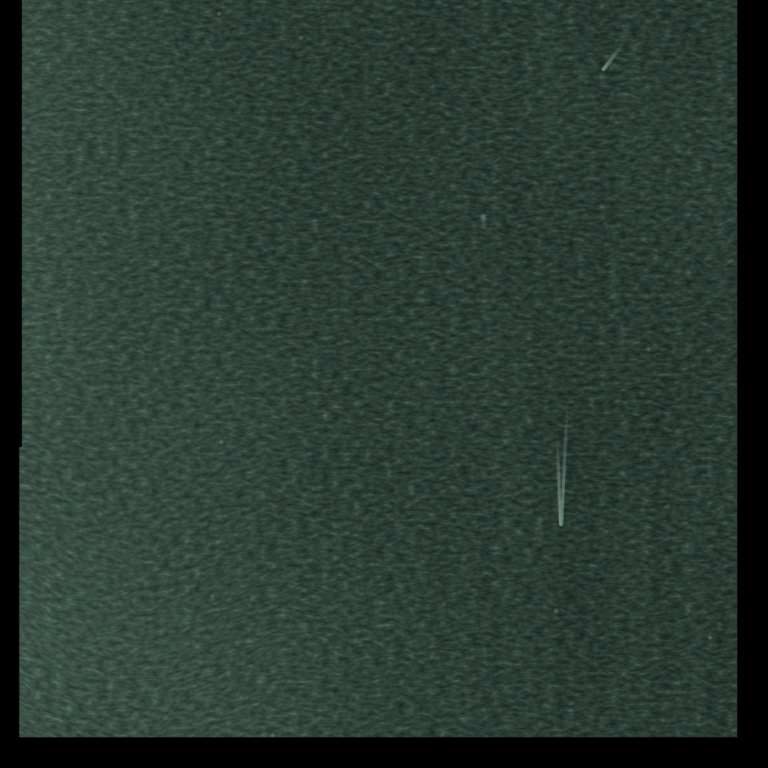
Give the GLSL for this texture, as a Shadertoy shader.

```glsl
// A worn dark green leatherette board on a black ground. Stretched gradient
// noise forms the fine horizontal grain over a broad fall of light, with
// soft vertical streaks, a few pale scratches and scattered specks.

const vec3 DARK_GREEN = vec3(0.130, 0.192, 0.164);
const vec3 LIGHT_GREEN = vec3(0.262, 0.358, 0.306);
const vec3 SCRATCH_COLOR = vec3(0.50, 0.62, 0.58);
const vec3 SPECK_COLOR = vec3(0.48, 0.43, 0.32);

const vec2 BOARD_MIN = vec2(0.0250, 0.040);
const float BOARD_RIGHT = 0.960;
const float EDGE_STEP_Y = 0.418;      // the left edge shifts above this height
const float EDGE_STEP_WIDTH = 0.0035;

const vec2 GRAIN_SCALE = vec2(72.0, 165.0);
const vec2 FINE_SCALE = vec2(150.0, 290.0);
const float GRAIN_STRENGTH = 0.62;
const float FINE_STRENGTH = 0.38;
const float CREST_STRENGTH = 0.90;
const float GRAIN_SLANT = 0.38;       // tilt of the grain at the lower left
const float LIT_SHADE = 0.68;
const float SHADED_SHADE = 0.25;
const float SPECK_GRID = 16.0;
const float SPECK_CHANCE = 0.035;

// Integer hash giving two values from 0 to 1
vec2 hash2(vec2 cell) {
    uvec2 q = uvec2(ivec2(cell) + 4096);
    uint h = q.x * 73857u + q.y * 19349u;
    h = (h ^ (h >> 15)) * 739391u;
    h = (h ^ (h >> 13)) * 668265u;
    h ^= h >> 16;
    return vec2(h & 65535u, h >> 16) / 65535.0;
}

vec2 gradient(vec2 cell) {
    float angle = 6.2832 * hash2(cell).x;
    return vec2(cos(angle), sin(angle));
}

float gradientNoise(vec2 p) {
    vec2 i = floor(p), f = fract(p);
    vec2 u = f * f * f * (f * (f * 6.0 - 15.0) + 10.0);
    vec2 e = vec2(1.0, 0.0);
    float low = mix(dot(gradient(i), f), dot(gradient(i + e), f - e), u.x);
    float high = mix(dot(gradient(i + e.yx), f - e.yx),
                     dot(gradient(i + e.xx), f - e.xx), u.x);
    return mix(low, high, u.y);
}

// Broad light: bright at the left and below, dim at the upper right
float broadShade(vec2 p) {
    float fall = smoothstep(-0.10, 0.72, p.x + 0.35 * (p.y - 0.5));
    float shade = mix(LIT_SHADE, SHADED_SHADE, fall);
    shade += 0.16 * exp(-9.0 * p.x);
    shade += 0.12 * gradientNoise(p * 4.0 + 7.0);
    float streaks = gradientNoise(p * vec2(24.0, 1.6) + 31.0);
    return shade + 0.17 * streaks * smoothstep(0.4, 0.65, p.x);
}

// Fine wavy grain with bright crests
float grain(vec2 p) {
    float slanted = (1.0 - smoothstep(0.0, 0.38, p.x)) * (1.0 - smoothstep(0.1, 0.6, p.y));
    vec2 q = p;
    q.y += GRAIN_SLANT * slanted * p.x + 0.004 * gradientNoise(p * 34.0);
    float coarse = gradientNoise(q * GRAIN_SCALE);
    float fine = gradientNoise(q * FINE_SCALE + 57.0);
    float crest = max(coarse + 0.4 * fine - 0.15, 0.0);
    return GRAIN_STRENGTH * coarse + FINE_STRENGTH * fine
         + CREST_STRENGTH * crest * crest - 0.02;
}

// Scratch that is strongest at its tip and fades toward its tail
float scratch(vec2 p, vec2 tip, vec2 tail, float width) {
    vec2 axis = tail - tip;
    float t = clamp(dot(p - tip, axis) / dot(axis, axis), 0.0, 1.0);
    float d = length(p - tip - axis * t);
    return (1.0 - t) * (1.0 - smoothstep(0.2 * width, width, d));
}

float specks(vec2 p) {
    vec2 cell = floor(p * SPECK_GRID);
    vec2 place = 0.2 + 0.6 * hash2(cell + 200.0);
    float d = length(fract(p * SPECK_GRID) - place) / SPECK_GRID;
    return step(hash2(cell + 500.0).y, SPECK_CHANCE) * (1.0 - smoothstep(0.001, 0.004, d));
}

void mainImage(out vec4 fragColor, in vec2 fragCoord) {
    vec2 p = fragCoord / iResolution.xy;
    float pixel = 1.0 / iResolution.y;

    // Board surface
    float shade = broadShade(p) + grain(p);
    vec3 color = mix(DARK_GREEN, LIGHT_GREEN, clamp(shade, -0.35, 1.5));
    color += vec3(0.012, 0.0, -0.012) * gradientNoise(p * 45.0 + 83.0);

    // Wear: a forked scratch, two short nicks and specks
    float wear = 0.85 * scratch(p, vec2(0.730, 0.317), vec2(0.725, 0.440), 0.0035);
    wear = max(wear, 0.75 * scratch(p, vec2(0.731, 0.317), vec2(0.739, 0.480), 0.0035));
    wear = max(wear, 0.80 * scratch(p, vec2(0.786, 0.910), vec2(0.812, 0.944), 0.0040));
    wear = max(wear, 0.45 * scratch(p, vec2(0.629, 0.718), vec2(0.631, 0.700), 0.0050));
    color = mix(color, SCRATCH_COLOR, wear);
    color = mix(color, SPECK_COLOR, 0.6 * specks(p));

    // Black ground around the board, which runs off the top
    float left = BOARD_MIN.x + EDGE_STEP_WIDTH * step(EDGE_STEP_Y, p.y);
    float inside = min(min(p.x - left, BOARD_RIGHT - p.x), p.y - BOARD_MIN.y);
    fragColor = vec4(color * smoothstep(-pixel, pixel, inside), 1.0);
}
```
